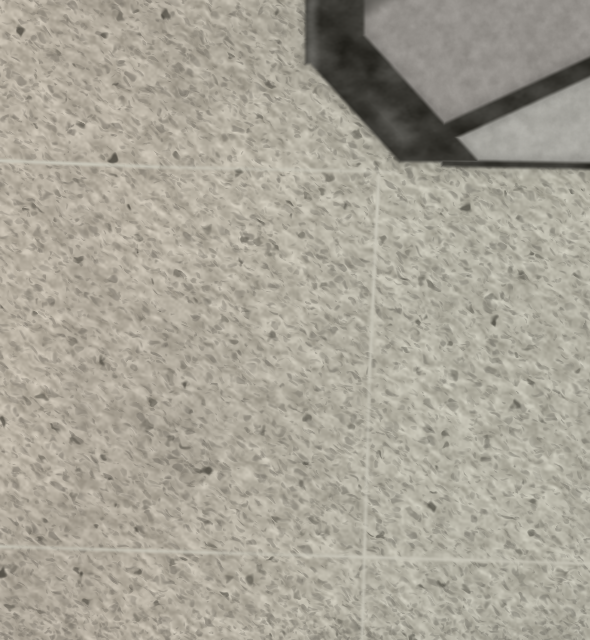
Give the GLSL for this texture, as a Shadertoy shader.

```glsl
const vec3 STONE = vec3(0.705, 0.685, 0.64);
const vec3 GRAIN = vec3(0.44, 0.425, 0.395);
const vec3 SPECK = vec3(0.29, 0.28, 0.25);
const vec3 GROUT = vec3(0.79, 0.78, 0.73);
const vec3 METAL = vec3(0.205, 0.20, 0.18);
const vec3 SHADE = vec3(0.58, 0.565, 0.545);

float hash(vec2 p) {
    vec3 q = fract(vec3(p.xyx) * 0.1031);
    q += dot(q, q.yzx + 33.33);
    return fract((q.x + q.y) * q.z);
}

float noise(vec2 p) {
    vec2 i = floor(p), f = fract(p);
    f = f * f * (3.0 - 2.0 * f);
    return mix(mix(hash(i), hash(i + vec2(1, 0)), f.x),
               mix(hash(i + vec2(0, 1)), hash(i + vec2(1, 1)), f.x), f.y);
}

float fbm(vec2 p) {
    float sum = 0.0, amp = 0.5;
    for (int i = 0; i < 4; i++) {
        sum += amp * noise(p);
        p = mat2(1.6, 1.2, -1.2, 1.6) * p + 7.3;
        amp *= 0.5;
    }
    return sum;
}

// Distance to a box of half width w running from a to b
float bar(vec2 p, vec2 a, vec2 b, float w) {
    vec2 d = normalize(b - a), q = p - 0.5 * (a + b);
    vec2 e = abs(vec2(dot(q, d), dot(q, vec2(-d.y, d.x)))) - vec2(0.5 * length(b - a), w);
    return length(max(e, 0.0)) + min(max(e.x, e.y), 0.0);
}

float cover(float d, float soft) {
    return 1.0 - smoothstep(-soft, soft, d);
}

// Scattered chips with ragged rims, one candidate per cell
float chips(vec2 p, float density, float seed) {
    p += 0.7 * vec2(noise(p * 1.7 + seed), noise(p * 1.7 - seed));
    vec2 cell = floor(p);
    float mask = 0.0;
    for (int y = -1; y <= 1; y++)
    for (int x = -1; x <= 1; x++) {
        vec2 id = cell + vec2(x, y);
        vec2 centre = id + 0.15 + 0.7 * vec2(hash(id + seed), hash(id + seed + 41.7));
        float radius = mix(0.18, 0.46, hash(id + seed + 83.1));
        float present = step(hash(id + seed + 17.9), density);
        float strength = mix(0.3, 1.0, hash(id + seed + 59.3));
        mask = max(mask, present * strength * cover(length(p - centre) - radius, 0.2));
    }
    return mask;
}

vec3 granite(vec2 p) {
    // Grain leans down to the right, more strongly near the bottom
    vec2 g = vec2(dot(p, vec2(0.84, -0.54)), dot(p, vec2(0.54, 0.84)));
    g += 0.008 * vec2(noise(p * 60.0), noise(p * 60.0 + 19.0));
    float patches = fbm(p * 7.0);
    float streak = noise(g * vec2(48.0, 120.0)) + 0.8 * noise(g * vec2(90.0, 190.0) + 5.0);
    vec3 col = STONE + 0.12 * (streak - 0.9) + 0.06 * (noise(p * 210.0) - 0.5);
    col = mix(col, GRAIN, 0.56 * chips(g * vec2(58.0, 100.0), 0.2 + 0.35 * patches, 3.0));
    col = mix(col, GRAIN, 0.42 * chips(g * vec2(90.0, 150.0), 0.38, 29.0));
    col = mix(col, SPECK, 0.6 * chips(g * vec2(70.0, 95.0), 0.05, 53.0));
    col = mix(col, SPECK, 0.85 * chips(p * vec2(62.0, 58.0), 0.016, 71.0));
    // Finer dark grit along the lower edge
    float grit = cover(p.y - 0.045, 0.03) * chips(p * 110.0, 0.4, 11.0);
    return mix(col, GRAIN, 0.5 * grit);
}

float joint(vec2 p, vec2 a, vec2 b, float strength) {
    float wear = 0.7 + 0.5 * noise(p * 22.0);
    return strength * wear * cover(bar(p, a, b, 0.0026), 0.003);
}

void mainImage(out vec4 fragColor, in vec2 fragCoord) {
    vec2 p = fragCoord / iResolution.y;
    float soft = max(0.004, 1.0 / iResolution.y);

    // Warm left side, cool right side, broad stains
    vec3 col = granite(p);
    col *= mix(vec3(1.0, 0.985, 0.97), vec3(0.985, 1.0, 0.99), smoothstep(0.1, 0.75, p.x));
    col *= 0.945 + 0.13 * fbm(p * vec2(4.0, 3.0));
    col *= 1.0 - 0.05 * cover(abs(p.x - 0.12) - 0.02, 0.06);

    // Slab joints
    float joints = joint(p, vec2(-0.1, 0.753), vec2(0.25, 0.739), 1.0);
    joints = max(joints, joint(p, vec2(0.25, 0.739), vec2(0.62, 0.731), 0.7));
    joints = max(joints, joint(p, vec2(-0.1, 0.149), vec2(1.0, 0.117), 0.75));
    joints = max(joints, joint(p, vec2(0.592, 0.73), vec2(0.577, 0.40), 0.9));
    joints = max(joints, joint(p, vec2(0.577, 0.40), vec2(0.563, -0.1), 0.7));
    col = mix(col, GROUT, min(joints, 1.0));

    // Smooth shaded floor inside the frame
    vec2 corner = vec2(0.53, 0.919), foot = vec2(0.684, 0.75);
    vec2 edge = normalize(foot - corner);
    float inside = max(max(-dot(p - corner, vec2(-edge.y, edge.x)), 0.744 - p.y), 0.53 - p.x);
    float below = cover(p.y - 0.766 - 0.46 * (p.x - 0.638), 0.01);
    vec3 pane = mix(SHADE, vec3(0.66, 0.655, 0.63), below) + 0.12 * (fbm(p * 70.0) - 0.47);
    float shadow = cover(bar(p, vec2(0.5, 0.965), vec2(0.69, 1.06), 0.018), 0.014);
    col = mix(col, mix(pane, vec3(0.41, 0.40, 0.38), shadow), cover(inside, 0.004));

    // Metal post, slanted foot and braces
    float post = bar(p, vec2(0.523, 0.90), vec2(0.523, 1.1), 0.046);
    float slant = max(bar(p, vec2(0.515, 0.936), vec2(0.72, 0.71), 0.046), 0.747 - p.y);
    float brace = bar(p, vec2(0.66, 0.776), vec2(0.96, 0.913), 0.014);
    float rail = bar(p, vec2(0.69, 0.745), vec2(1.0, 0.739), 0.005);
    float frame = min(min(post, slant), min(brace, rail));
    vec3 metal = METAL + 0.24 * (fbm(p * vec2(26.0, 34.0)) - 0.45);
    metal += 0.13 * cover(abs(p.x - 0.487) - 0.008, 0.008) * step(0.89, p.y);
    metal += 0.13 * cover(bar(p, vec2(0.57, 0.85), vec2(0.635, 0.78), 0.008), 0.02);
    col *= 1.0 - 0.12 * cover(frame - 0.008, 0.012);
    fragColor = vec4(mix(col, metal, cover(frame, soft)), 1.0);
}
```
